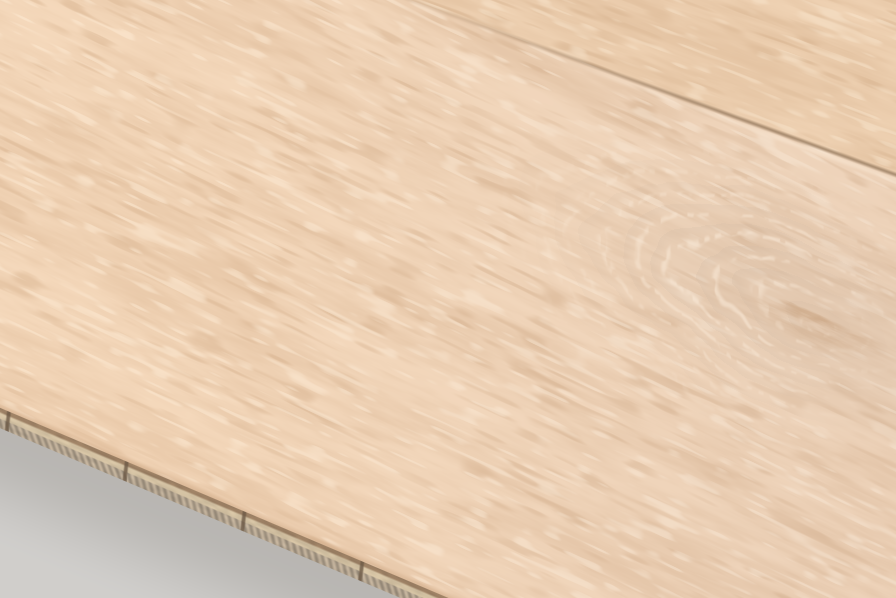
Reproduce this texture procedurally as a Shadertoy shader.

```glsl
// Pale oak floorboards seen at a slant, lying over a plain grey ground.
// Stretched value noise makes the pores, warped ellipses make the growth rings,
// and straight sloping lines bound the board, its seam and its layered side.

const vec3 OAK_LIGHT = vec3(0.948, 0.842, 0.738);
const vec3 OAK_DEEP = vec3(0.905, 0.785, 0.670);
const vec3 PORE_DARK = vec3(0.800, 0.650, 0.510);
const vec3 PORE_PALE = vec3(0.985, 0.920, 0.845);
const vec3 KNOT_GREY = vec3(0.835, 0.745, 0.660);
const vec3 SEAM_BROWN = vec3(0.610, 0.500, 0.390);
const vec3 PLY_CREAM = vec3(0.820, 0.750, 0.630);
const vec3 PLY_GREY = vec3(0.700, 0.640, 0.560);
const vec3 GROUND_DARK = vec3(0.725, 0.715, 0.700);
const vec3 GROUND_LIGHT = vec3(0.815, 0.808, 0.798);

float hash(vec2 p) {
    vec3 q = fract(p.xyx * 0.1031);
    q += dot(q, q.yzx + 33.33);
    return fract((q.x + q.y) * q.z);
}

float noise(vec2 p) {
    vec2 i = floor(p), f = fract(p);
    f = f * f * (3.0 - 2.0 * f);
    return mix(mix(hash(i), hash(i + vec2(1, 0)), f.x),
               mix(hash(i + vec2(0, 1)), hash(i + vec2(1, 1)), f.x), f.y);
}

float fbm(vec2 p) {
    float sum = 0.0, amp = 0.5;
    for (int i = 0; i < 4; i++) {
        sum += amp * noise(p);
        p = p * 2.03 + 17.3;
        amp *= 0.5;
    }
    return sum;
}

// Coordinates along (x) and across (y) a direction that falls to the right
vec2 alongGrain(vec2 p, float angle) {
    float c = cos(angle), s = sin(angle);
    return vec2(c * p.x - s * p.y, s * p.x + c * p.y);
}

// Soft line of the given half width around distance zero
float line(float d, float halfWidth, float blur) {
    return 1.0 - smoothstep(halfWidth - blur, halfWidth + blur, abs(d));
}

// Plain oak: broad tone bands, then dark and pale pores
vec3 oak(vec2 p, float angle, float seed) {
    vec2 g = alongGrain(p, angle) + seed;
    g.y += 0.012 * (fbm(g * vec2(3.0, 6.0)) - 0.5);
    float bands = fbm(g * vec2(2.0, 16.0));
    float fibre = fbm(g * vec2(9.0, 75.0) + 5.0);
    float tone = smoothstep(0.25, 0.75, 0.5 * bands + 0.5 * fibre);
    vec3 col = mix(OAK_LIGHT, OAK_DEEP, tone);

    float patches = 0.45 + 0.55 * smoothstep(0.3, 0.65, fbm(g * vec2(4.0, 9.0) + 31.0));
    float darkPore = smoothstep(0.58, 0.95, noise(g * vec2(16.0, 125.0)));
    float palePore = smoothstep(0.62, 0.95, noise(g * vec2(24.0, 150.0) + 71.0));
    col = mix(col, PORE_DARK, 0.36 * darkPore * patches);
    return mix(col, PORE_PALE, 0.48 * palePore);
}

// Nested arches of pale dashes around a greyish knot
vec3 addKnot(vec3 col, vec2 p, vec2 centre, float angle) {
    vec2 g = alongGrain(p - centre, angle);
    vec2 wobble = vec2(fbm(p * 7.0), fbm(p * 7.0 + 40.0)) - 0.5;
    float d = length(g * vec2(0.40, 1.0) + 0.045 * wobble);
    float zone = smoothstep(0.27, 0.06, d) * smoothstep(0.25, -0.15, g.x);
    col = mix(col, KNOT_GREY, 0.30 * smoothstep(0.22, 0.0, d));

    float ring = fract(d / 0.027) - 0.5;
    float dashes = smoothstep(0.3, 0.7, noise(p * vec2(110.0, 70.0)));
    col = mix(col, KNOT_GREY, 0.25 * zone * smoothstep(0.0, 0.5, ring));
    col = mix(col, PORE_PALE, 0.6 * zone * dashes * line(ring, 0.09, 0.08));

    float core = smoothstep(0.075, 0.0, length(g * vec2(0.35, 1.3) + 0.03 * wobble));
    float cracks = smoothstep(0.45, 0.75, fbm(g * vec2(10.0, 65.0) + 8.0));
    return mix(col, PORE_DARK, core * (0.12 + 0.6 * cracks));
}

// Layered side of the board; depth runs from 0 at the top to 1 at the bottom
vec3 boardSide(float x, float depth) {
    float slat = (x - 0.015) / 0.197;
    float slant = 0.25 + 0.5 * hash(vec2(floor(slat), 3.0));
    float hatch = 0.5 + 0.5 * cos(6.2832 * (x / 0.012 - slant * depth * 2.0));
    vec3 core = PLY_GREY * mix(0.86, 1.08, hatch);
    vec3 col = mix(SEAM_BROWN, PLY_CREAM, smoothstep(0.16, 0.30, depth));
    col = mix(col, core, smoothstep(0.48, 0.58, depth));
    col *= 0.95 + 0.1 * noise(vec2(x * 90.0, depth * 6.0));
    float joint = abs(fract(slat + 0.02 * depth + 0.5) - 0.5) * 0.197;
    return mix(col, SEAM_BROWN * 0.7, 0.8 * line(joint, 0.003, 0.002));
}

void mainImage(out vec4 fragColor, in vec2 fragCoord) {
    vec2 p = fragCoord / iResolution.y;
    float blur = 0.75 / iResolution.y;

    // Main board, a little brighter on the left
    vec3 col = addKnot(oak(p, 0.44, 2.0), p, vec2(1.35, 0.475), 0.42);
    col *= mix(vec3(1.012, 1.008, 0.995), vec3(0.985, 0.985, 0.99), smoothstep(0.1, 1.5, p.x));

    // Neighbouring board and the seam that deepens to the right
    float seam = p.y - (0.707 + 0.36 * (1.5 - p.x));
    vec3 neighbour = oak(p, 0.36, 9.0) * vec3(0.99, 0.98, 0.955);
    col = mix(col, neighbour, smoothstep(-blur, blur, seam));
    float seamDepth = smoothstep(0.65, 1.3, p.x);
    col = mix(col, PORE_PALE, 0.45 * seamDepth * line(seam + 0.009, 0.004, 0.004));
    col = mix(col, SEAM_BROWN, (0.15 + 0.65 * seamDepth) * line(seam, 0.003, 0.002 + blur));

    // Lower edge: shaded rim, layered side, then the ground
    float drop = 0.318 - 0.424 * p.x - p.y;
    col = mix(col, PORE_DARK, 0.45 * smoothstep(-0.012, 0.0, drop));
    col = mix(col, boardSide(p.x, drop / 0.034), smoothstep(-blur, blur, drop));
    vec3 ground = mix(GROUND_DARK, GROUND_LIGHT, smoothstep(0.05, 0.24, drop));
    col = mix(col, ground, smoothstep(-blur, blur, drop - 0.034));

    fragColor = vec4(col, 1.0);
}
```
